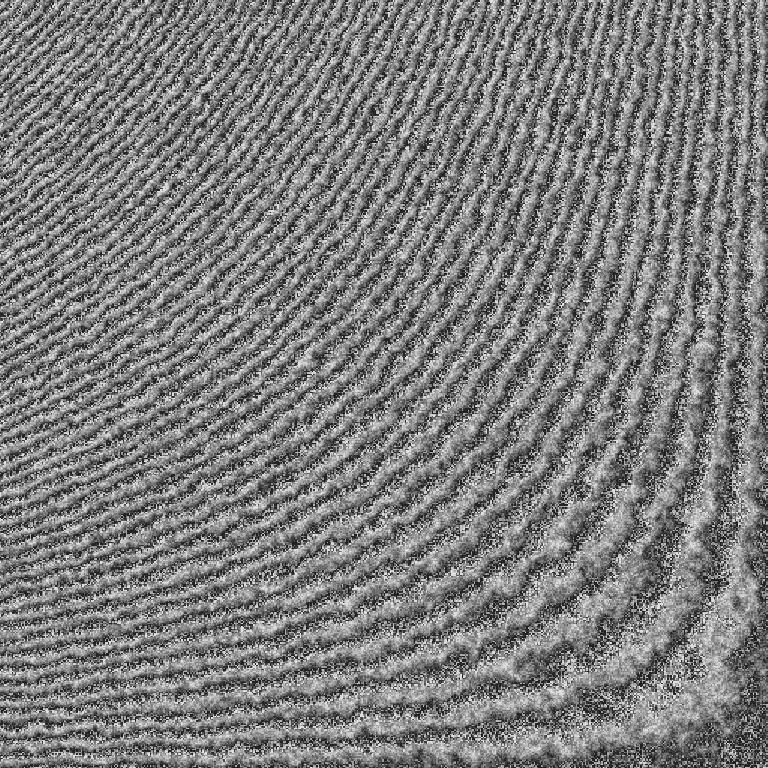
Give the GLSL for this texture, as a WebGL 2 fragment shader.

```glsl
#version 300 es
precision highp float;

uniform vec2 u_resolution;
out vec4 fragColor;

// Integer hash of a lattice cell, 0 to 1
float hash(vec2 cell) {
    uvec2 q = uvec2(ivec2(cell) + 4096) * uvec2(1597334673u, 3812015801u);
    uint n = (q.x ^ q.y) * 1597334673u;
    n = (n ^ (n >> 15)) * 2246822519u;
    n ^= n >> 13;
    return float(n >> 8) / 16777216.0;
}

float valueNoise(vec2 p) {
    vec2 cell = floor(p), f = fract(p);
    f = f * f * (3.0 - 2.0 * f);
    return mix(mix(hash(cell), hash(cell + vec2(1, 0)), f.x),
               mix(hash(cell + vec2(0, 1)), hash(cell + vec2(1, 1)), f.x), f.y);
}

float fbm(vec2 p) {
    float sum = 0.0, weight = 0.5;
    for (int octave = 0; octave < 4; octave++) {
        sum += weight * valueNoise(p);
        p = p * 2.03 + 17.3;
        weight *= 0.6;
    }
    return sum / 1.09;
}

void main() {
    vec2 uv = gl_FragCoord.xy / u_resolution;

    // Hyperbolic bands around the lower right corner, roughened by noise
    float bands = (1.0 - uv.x) * uv.y * 55.0;
    float phase = fract(bands + 0.9 * (fbm(uv * 42.0) - 0.5));

    // Ridges are calm, the troughs between them dissolve into grains
    float fromRidge = abs(fract(phase - 0.4 + 0.5) - 0.5);
    float grain = hash(floor(uv * 512.0));
    float fineGrain = hash(floor(uv * 512.0) + 911.0);
    float trough = smoothstep(0.18, 0.32, fromRidge + 0.14 * (fineGrain - 0.5));

    // Each ridge brightens away from the corner
    float shade = 0.495 + 0.17 * cos(6.2832 * (phase - 0.58));
    float mottle = 0.6 * (fbm(uv * 120.0 + 53.0) - 0.5) + 0.3 * (fineGrain - 0.5);
    float speckle = 0.84 * (grain - 0.5);

    float grey = shade + mix(mottle, speckle, trough);
    fragColor = vec4(vec3(clamp(grey, 0.13, 0.88)), 1.0);
}
```
